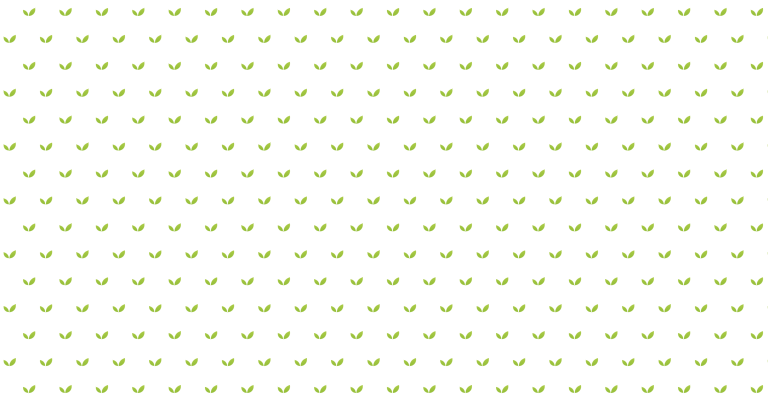
Write a Shadertoy shader that draws this pattern.

```glsl
// Staggered rows of tiny two-leaf green sprouts on white.
// The canvas is 15 rows tall; each row repeats one sprout by mod, and each
// leaf is a lens cut from two circles, with one side fuller than the other.

// Signed distance to a leaf from base to tip; bulge holds the half widths
// on the left and right of the direction of growth.
float leafDistance(vec2 p, vec2 base, vec2 tip, vec2 bulge) {
    vec2 axis = normalize(tip - base);
    vec2 q = p - 0.5 * (base + tip);
    float halfLength = 0.5 * length(tip - base);
    float along = dot(q, axis);
    float across = dot(q, vec2(-axis.y, axis.x));
    float width = across > 0.0 ? bulge.x : bulge.y;
    float radius = (halfLength * halfLength + width * width) / (2.0 * width);
    return length(vec2(along, abs(across) + radius - width)) - radius;
}

void mainImage(out vec4 fragColor, in vec2 fragCoord) {
    // One unit is one row, counted down from the top edge
    float pixel = 15.0 / iResolution.y;
    vec2 p = vec2(fragCoord.x, iResolution.y - fragCoord.y) * pixel;

    // Alternate rows shift sideways by a little over half a repeat
    float period = 1.351;
    float start = mod(floor(p.y), 2.0) < 0.5 ? 1.075 : 0.352;
    vec2 cell = vec2(mod(p.x - start + 0.5 * period, period) - 0.5 * period,
                     0.444 - fract(p.y));

    // Small left leaf and larger right leaf
    float smallLeaf = leafDistance(cell, vec2(-0.025, -0.14), vec2(-0.215, 0.075), vec2(0.068, 0.052));
    float largeLeaf = leafDistance(cell, vec2(0.0, -0.145), vec2(0.228, 0.145), vec2(0.066, 0.09));
    float sprout = min(smallLeaf, largeLeaf);
    float coverage = smoothstep(0.7, -0.7, sprout / pixel);

    // Green deepens gently towards the stem
    vec3 green = mix(vec3(0.59, 0.75, 0.23), vec3(0.66, 0.79, 0.27),
                     smoothstep(-0.14, 0.14, cell.y));
    fragColor = vec4(mix(vec3(1.0), green, coverage), 1.0);
}
```
